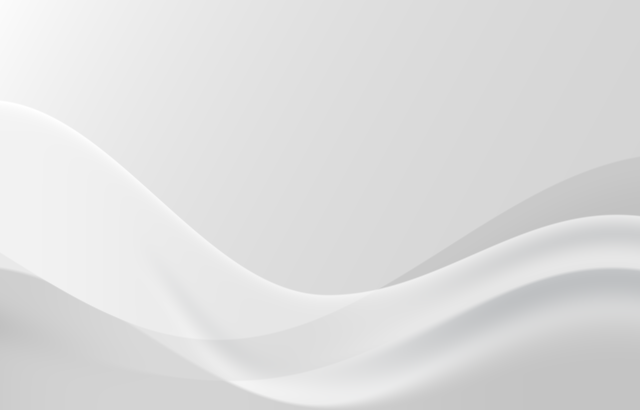
Reproduce this background procedurally as a Shadertoy shader.

```glsl
// Pale grey backdrop with a translucent silk ribbon sweeping through a trough.

const float PI = 3.14159265;
const vec3 COOL = vec3(1.0, 0.94, 0.88); // shade weights, leaving a faint blue

// Height of a curve easing from a left crest to a trough to a right crest.
float wave(float x, vec2 left, vec2 trough, vec2 right) {
    vec2 crest = x < trough.x ? left : right;
    float t = (x - trough.x) / (crest.x - trough.x);
    return mix(trough.y, crest.y, 0.5 - 0.5 * cos(PI * t));
}

// Coverage of the area below a curve; depth is positive underneath it.
float below(float depth, float softness) {
    return smoothstep(-softness, softness, depth);
}

// Soft bell centred on a given depth.
float bell(float depth, float centre, float width) {
    float d = (depth - centre) / width;
    return exp(-d * d);
}

// Diagonal falloff from the lit upper left corner.
float backdrop(vec2 p) {
    float s = p.x + 0.35 * (1.0 - p.y);
    return 0.81 + 0.175 * exp(-1.8 * s);
}

void mainImage(out vec4 fragColor, in vec2 fragCoord) {
    vec2 p = fragCoord / iResolution.xy;
    float x = p.x;
    float edge = 1.2 / iResolution.y;
    float rightSide = smoothstep(0.55, 0.95, x);

    // Depth beneath each contour
    float top    = wave(x, vec2(-0.02, 0.756), vec2(0.512, 0.280), vec2(0.964, 0.476)) - p.y;
    float veil   = wave(x, vec2(-0.326, 0.585), vec2(0.339, 0.171), vec2(1.061, 0.626)) - p.y;
    float hem    = wave(x, vec2(-0.39, 0.329), vec2(0.365, 0.071), vec2(1.172, 0.533)) - p.y;
    float bottom = wave(x, vec2(-0.039, 0.35), vec2(0.508, 0.008), vec2(0.964, 0.217)) - p.y;
    float crease = wave(x, vec2(0.078, 0.553), vec2(0.443, 0.096), vec2(0.957, 0.346)) - p.y;

    // Backdrop and the dark band rising on the right
    vec3 color = vec3(backdrop(p));
    float bandTone = 0.79 - 0.03 * smoothstep(0.0, 0.14, veil);
    color = mix(color, vec3(bandTone), below(veil, edge) * smoothstep(0.55, 0.6, x));

    // Ribbon body with its bright upper rim
    vec3 ribbon = vec3(mix(0.95, 0.90, smoothstep(0.0, 0.45, x)));
    ribbon -= 0.03 * smoothstep(0.55, 0.8, x);
    ribbon += 0.06 * exp(-max(top, 0.0) / 0.018);
    ribbon -= 0.07 * COOL * bell(top, 0.045, 0.03) * rightSide;

    // Fold on the left and the shaded crease on the right
    float foldSpan = smoothstep(0.2, 0.3, x) * (1.0 - smoothstep(0.36, 0.5, x));
    ribbon -= 0.03 * COOL * bell(crease, 0.0, 0.035) * foldSpan;
    ribbon += 0.02 * bell(crease, 0.07, 0.03) * foldSpan;
    float creaseSpan = smoothstep(0.42, 0.85, x);
    ribbon += 0.035 * bell(crease, -0.02, 0.03) * creaseSpan;
    float creaseShade = below(crease, mix(0.03, 2.0 * edge, creaseSpan));
    ribbon -= 0.13 * COOL * creaseShade * bell(crease, 0.02, 0.075) * creaseSpan;
    ribbon += 0.04 * bell(bottom, -0.025, 0.04) * smoothstep(0.2, 0.4, x);

    // Translucent veil dimming the ribbon between its edge and hem
    float hemEdge = below(hem, mix(0.03, edge, smoothstep(0.0, 0.3, x)));
    float veilBand = below(veil, edge) * (1.0 - hemEdge);
    ribbon -= 0.035 * veilBand * (1.0 - smoothstep(0.45, 0.68, x));
    color = mix(color, ribbon, below(top, edge));

    // Floor, with the veil and its shadow at the far left
    float floorTone = 0.83 - 0.06 * smoothstep(0.3, 0.85, x);
    floorTone -= 0.03 * exp(-x / 0.08);
    float veilTone = mix(0.81, 0.85, smoothstep(0.0, 0.25, x));
    floorTone = mix(floorTone, veilTone, veilBand);
    floorTone -= 0.05 * exp(-x / 0.09) * bell(hem, -0.015, 0.05);
    float bottomSoftness = mix(2.0 * edge, 0.1, smoothstep(0.45, 0.95, x));
    float floorMask = below(veil, edge) * below(bottom, bottomSoftness);
    color = mix(color, vec3(floorTone), floorMask);

    fragColor = vec4(clamp(color, 0.0, 1.0), 1.0);
}
```
